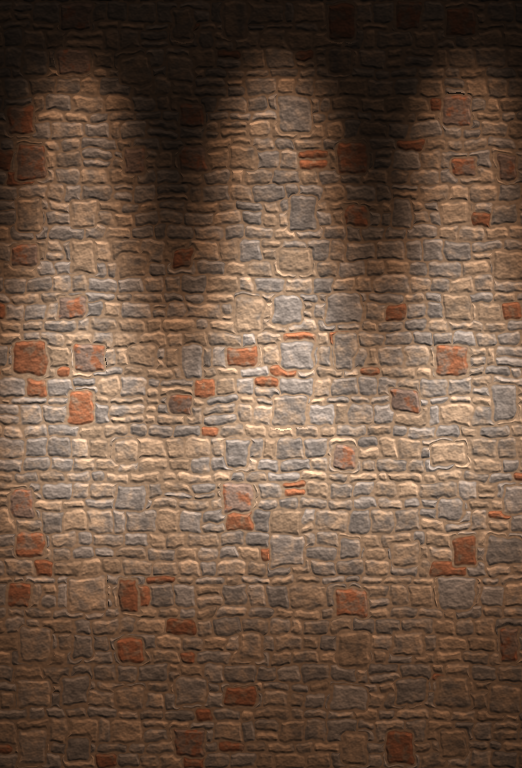
Write a WebGL 2 fragment shader that draws this texture.

```glsl
#version 300 es
precision highp float;
uniform vec2 u_resolution;
out vec4 fragColor;

float hash(vec2 p) {
  vec3 q = fract(p.xyx * vec3(0.1031, 0.103, 0.0973));
  q += dot(q, q.yzx + 33.33);
  return fract((q.x + q.y) * q.z);
}

float gradDot(vec2 cell, vec2 offset) {
  float a = 6.2832 * hash(cell + 71.0);
  return dot(vec2(cos(a), sin(a)), offset);
}

float gradientNoise(vec2 p) {
  vec2 i = floor(p), f = p - i;
  vec2 u = f * f * f * (f * (f * 6.0 - 15.0) + 10.0);
  float low = mix(gradDot(i, f), gradDot(i + vec2(1, 0), f - vec2(1, 0)), u.x);
  float high = mix(gradDot(i + vec2(0, 1), f - vec2(0, 1)), gradDot(i + 1.0, f - 1.0), u.x);
  return 1.4 * mix(low, high, u.y);
}

float fbm(vec2 p) {
  float sum = 0.0, amp = 0.55;
  for (int i = 0; i < 3; i++) {
    sum += amp * gradientNoise(p);
    p = p * 2.1 + 17.3;
    amp *= 0.55;
  }
  return sum;
}

float roundBox(vec2 p, vec2 halfSize, float r) {
  vec2 q = abs(p) - halfSize + r;
  return length(max(q, 0.0)) + min(max(q.x, q.y), 0.0) - r;
}

// Jittered joint between cells i - 1 and i of a row
float joint(float i, float row) {
  return i + 0.6 * (hash(vec2(i + 40.0, row + 9.0)) - 0.5);
}

// Finds the two joints around u; z is the cell index
vec3 span(float u, float row) {
  float i = floor(u);
  if (u < joint(i, row)) i -= 1.0;
  else if (u >= joint(i + 1.0, row)) i += 1.0;
  return vec3(joint(i, row), joint(i + 1.0, row), i);
}

// x: signed distance, y: stone id, z: 1 for a large block
vec3 masonry(vec2 p) {
  p += 0.0045 * vec2(gradientNoise(p * 27.0), gradientNoise(p * 21.0 + 8.0));
  p += 0.0022 * vec2(gradientNoise(p * 90.0), gradientNoise(p * 90.0 + 5.0));

  // Courses of small stones, a few split into two thin ones
  vec2 size = vec2(0.031, 0.0195);
  vec3 course = span(p.y / size.y, 300.0);
  vec2 local = vec2(p.x / size.x + 7.0 * hash(vec2(course.z, 3.0)), p.y / size.y);
  vec3 slot = span(local.x, course.z);
  float id = hash(vec2(slot.z + 11.0, course.z + 57.0));
  vec2 lo = vec2(slot.x, course.x), hi = vec2(slot.y, course.y);
  if (id > 0.8 && hi.y - lo.y > 1.1) {
    float cut = mix(lo.y, hi.y, 0.4 + 0.2 * fract(id * 37.0));
    if (local.y < cut) hi.y = cut;
    else { lo.y = cut; id = fract(id * 91.7); }
  }
  vec2 inset = 0.0006 + 0.0009 * vec2(fract(id * 23.0), fract(id * 71.0));
  float d = roundBox((local - 0.5 * (lo + hi)) * size, 0.5 * (hi - lo) * size - inset, 0.004);

  // Scattered large blocks push the small ones aside
  vec2 grid = vec2(0.07, 0.063);
  vec2 cell = floor(p / grid);
  if (hash(cell + 131.0) < 0.55) {
    vec2 jitter = vec2(hash(cell + 17.0), hash(cell + 29.0)) - 0.5;
    vec2 halfSize = 0.012 + 0.010 * vec2(hash(cell + 43.0), hash(cell + 61.0));
    float block = roundBox(p - (cell + 0.5) * grid - jitter * vec2(0.024, 0.016), halfSize, 0.004);
    if (block < 0.001) return vec3(block, hash(cell + 83.0), 1.0);
    d = max(d, 0.0028 - block);
  }
  return vec3(d, id, 0.0);
}

float relief(vec2 p) {
  vec3 stone = masonry(p);
  float body = smoothstep(-0.0004, 0.0042, -stone.x);
  return body * (0.65 + 0.25 * stone.y + 0.6 * fbm(p * vec2(65.0, 80.0) + stone.y * 40.0)) + 0.14 * gradientNoise(p * 210.0);
}

// Three downlights that widen and merge over a dim ambient
float lamps(vec2 p, float width) {
  float t = 0.95 - p.y, sum = 0.0;
  for (int i = 0; i < 3; i++) {
    float dx = abs(p.x - width * (0.143 + 0.389 * float(i) - 0.018 * float(i / 2)));
    float spread = 0.062 + 0.13 * max(t, 0.0);
    float beam = exp(-pow(dx / spread, 2.7)) * smoothstep(-0.01, 0.1, t - 7.0 * dx * dx);
    sum += beam * (i == 1 ? 1.1 : 0.97);
  }
  sum *= (0.49 + 0.21 * smoothstep(0.05, 0.38, t)) * (1.0 - 0.92 * smoothstep(0.42, 0.84, t));
  float ambient = 0.15 + 0.32 * smoothstep(0.16, 0.6, t) - 0.13 * smoothstep(0.66, 1.0, t);
  return sum + ambient;
}

void main() {
  vec2 p = gl_FragCoord.xy / u_resolution.y;
  float width = u_resolution.x / u_resolution.y;
  vec3 stone = masonry(p);
  float grain = fbm(p * 62.0 + stone.y * 30.0);

  // Grey and sandy stones, rusty blocks, pale mortar
  float tone = fract(stone.y * 57.3);
  vec3 albedo = mix(vec3(0.56, 0.53, 0.495), vec3(0.65, 0.56, 0.46), smoothstep(0.1, 0.9, tone + 0.6 * grain));
  float rusty = stone.z > 0.5 ? step(0.5, stone.y) : step(0.965, tone);
  float rust = rusty * smoothstep(-0.25, 0.25, grain + 0.5 * (tone - 0.55));
  albedo = mix(albedo, vec3(0.55, 0.34, 0.23), 0.28 * rusty + 0.55 * rust);
  albedo *= 0.88 + 0.22 * fract(stone.y * 13.7) + 0.26 * grain;
  albedo = mix(vec3(0.63, 0.54, 0.44), albedo, smoothstep(-0.001, 0.0012, -stone.x));

  // Grazing light from above
  float slope = relief(p) - relief(p + vec2(0.0005, 0.0018));
  float shade = clamp(1.0 + 0.88 * slope, 0.36, 1.4);

  float light = lamps(p, width);
  light *= 1.0 - 0.15 * smoothstep(0.3, 0.55, abs(p.x / width - 0.5));
  vec3 tint = mix(vec3(1.06, 0.84, 0.69), vec3(1.03, 0.98, 0.96), smoothstep(0.3, 1.05, light));
  vec3 color = albedo * tint * light * shade * 1.09;
  fragColor = vec4(min(color, 1.0), 1.0);
}
```
